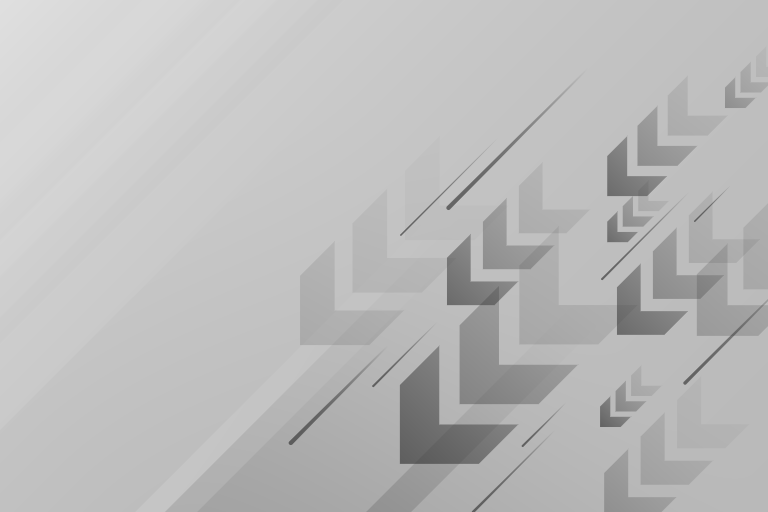
A Shadertoy shader for this background:

```glsl
// Draws grey diagonal bands with fading chevron trios and tapered streaks.

const float INK = 0.20;

// Chevron trios: corner x, corner y, size, strength (canvas height = 1)
const vec4 TRIOS[10] = vec4[10](
    vec4(0.586, 0.326, 0.203, 0.16), vec4(0.873, 0.404, 0.139, 0.60),
    vec4(0.781, 0.094, 0.231, 0.65), vec4(1.186, 0.617, 0.117, 0.60),
    vec4(1.186, 0.527, 0.060, 0.60), vec4(1.205, 0.346, 0.139, 0.60),
    vec4(1.361, 0.344, 0.180, 0.25), vec4(1.172, 0.166, 0.060, 0.65),
    vec4(1.180, -0.018, 0.141, 0.30), vec4(1.416, 0.789, 0.060, 0.35));

// Streaks: start x, start y, horizontal reach, radius
const vec4 STREAKS[9] = vec4[9](
    vec4(0.876, 0.594, 0.272, 0.0042), vec4(0.783, 0.541, 0.190, 0.0016),
    vec4(0.568, 0.135, 0.190, 0.0042), vec4(0.729, 0.246, 0.125, 0.0021),
    vec4(1.176, 0.455, 0.170, 0.0021), vec4(1.357, 0.568, 0.070, 0.0015),
    vec4(1.338, 0.252, 0.200, 0.0034), vec4(1.021, 0.129, 0.085, 0.0021),
    vec4(0.924, 0.000, 0.160, 0.0025));

// Antialiased coverage of a signed distance
float coverage(float dist, float pixel) {
    return clamp(0.5 - dist / pixel, 0.0, 1.0);
}

// Soft-edged strip between two diagonal positions
float strip(float across, float from, float to, float pixel) {
    return smoothstep(from - pixel, from + pixel, across)
         * (1.0 - smoothstep(to - pixel, to + pixel, across));
}

// L-shaped chevron with its corner at the origin and unit extent
float chevronDistance(vec2 q) {
    float arm = min(q.x, q.y);
    float ends = (abs(q.x - q.y) - 0.667) * 0.7071;
    return max(max(-arm, arm - 0.333), ends);
}

// Three chevrons stepping up the diagonal, each fainter than the last
float addTrio(float tone, vec2 p, vec4 trio, float pixel) {
    for (int i = 0; i < 3; i++) {
        float k = float(i);
        vec2 q = (p - trio.xy) / trio.z - 0.505 * k;
        float fade = 1.0 - 0.42 * k + 0.02 * k * k;
        float shade = clamp(1.0 - 0.30 * q.x - 0.28 * q.y, 0.0, 1.0);
        float mask = coverage(chevronDistance(q) * trio.z, pixel);
        tone = mix(tone, INK, mask * trio.w * fade * shade);
    }
    return tone;
}

// Round-ended line that thins and fades toward the upper right
float streakMask(vec2 p, vec4 streak, float pixel) {
    vec2 q = p - streak.xy;
    float t = clamp((q.x + q.y) / (2.0 * streak.z), 0.0, 1.0);
    float dist = length(q - t * streak.z) - streak.w * mix(1.0, 0.35, t);
    return coverage(dist, pixel) * (1.0 - t * t);
}

// Light-to-dark ground with translucent diagonal bands
float backdrop(vec2 p, float pixel) {
    float across = p.x + 1.0 - p.y;
    float along = p.x + p.y;
    float tone = 0.705 + 0.172 * exp(-0.85 * across);

    // Pale streaks across the upper left
    tone += 0.010 * strip(across, 0.28, 0.40, 0.02);
    tone += 0.010 * strip(across, 0.47, 0.54, 0.004);
    tone -= 0.010 * strip(across, 0.62, 0.67, 0.004);

    // Broad sheets, strongest near the bottom edge
    float fade = 1.0 - smoothstep(0.2, 1.55, along);
    tone -= 0.022 * fade * strip(across, 0.84, 1.264, pixel);
    tone += 0.010 * fade * strip(across, 1.264, 1.322, pixel);
    tone -= 0.075 * fade * strip(across, 1.322, 1.385, pixel);
    tone -= 0.125 * fade * strip(across, 1.385, 4.0, pixel);

    // Narrow dark band
    float bandFade = 1.0 - smoothstep(0.7, 1.6, along);
    tone -= 0.09 * bandFade * strip(across, 1.715, 1.803, pixel);
    return tone;
}

void mainImage(out vec4 fragColor, in vec2 fragCoord) {
    vec2 p = fragCoord / iResolution.y;
    float pixel = 1.0 / iResolution.y;
    float tone = backdrop(p, pixel);

    for (int i = 0; i < 10; i++) {
        tone = addTrio(tone, p, TRIOS[i], pixel);
    }
    for (int i = 0; i < 9; i++) {
        tone = mix(tone, INK, 0.65 * streakMask(p, STREAKS[i], pixel));
    }
    fragColor = vec4(vec3(tone), 1.0);
}
```
